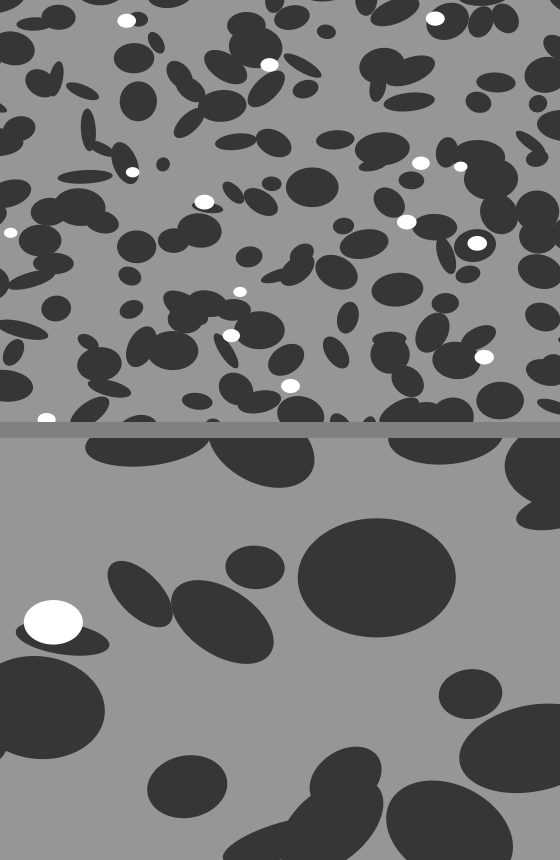
Top, the full canvas; bottom, a detail of the centre.
A WebGL 1 fragment shader for this pattern:

```glsl
precision highp float;
// Scattered dark ellipses and a few small white dots on flat grey.

uniform vec2 u_resolution;

// Two random values in 0..1 for a cell and a seed.
vec2 hash2(vec2 cell, float seed) {
  vec3 p = fract(vec3(cell.xyx + seed * 7.31) * vec3(0.1031, 0.1030, 0.0973));
  p += dot(p, p.yzx + 33.33);
  return fract((p.xx + p.yz) * p.zy);
}

// Pixel coverage of a rotated ellipse; offset and radii in canvas units.
float ellipse(vec2 offset, vec2 radii, float angle) {
  float c = cos(angle), s = sin(angle);
  mat2 turn = mat2(c, -s, s, c);
  vec2 q = turn * offset / radii;
  float k = max(length(q), 1e-3);
  vec2 slope = (q / radii) * turn / (k * u_resolution);
  return clamp(0.5 - (k - 1.0) / length(slope), 0.0, 1.0);
}

// One ellipse per jittered cell, with both radii drawn from a range.
float scatter(vec2 uv, float cells, vec2 range, float roundness, float seed) {
  vec2 home = floor(uv * cells);
  float cover = 0.0;
  for (int j = -1; j <= 1; j++) {
    for (int i = -1; i <= 1; i++) {
      vec2 cell = home + vec2(float(i), float(j));
      vec2 center = (cell + hash2(cell + 20.0, seed)) / cells;
      vec2 radii = mix(range.xx, range.yy, hash2(cell + 20.0, seed + 1.0));
      radii.y = mix(radii.y, radii.x, roundness);
      float angle = 3.14159 * hash2(cell + 20.0, seed + 2.0).x;
      cover = max(cover, ellipse(uv - center, radii, angle));
    }
  }
  return cover;
}

void main() {
  // Unit square stretched over the canvas, so shapes widen with it.
  vec2 uv = gl_FragCoord.xy / u_resolution;

  float grains = scatter(uv, 11.2, vec2(0.012, 0.051), 0.0, 3.0);
  float dots = scatter(uv, 3.9, vec2(0.0115, 0.0195), 1.0, 11.0);

  vec3 color = mix(vec3(0.59), vec3(0.21), grains);
  color = mix(color, vec3(1.0), dots);
  gl_FragColor = vec4(color, 1.0);
}
```
